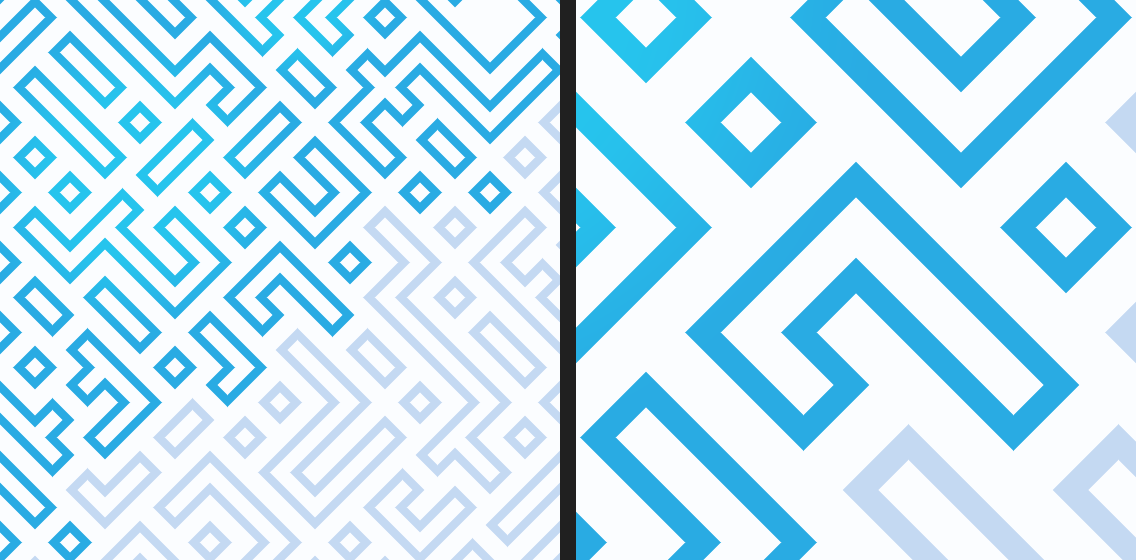
Left, the full canvas; right, a detail of the centre.
This pattern is drawn by a WebGL 1 fragment shader. Its source:

```glsl
precision highp float;
uniform vec2 u_resolution;

const float CELLS = 32.0;        // diagonal lattice steps across the canvas
const float STROKE_HALF = 0.17;  // half line width, in cells
const float STROKE_INSET = 0.043;
const vec3 PAPER = vec3(0.985, 0.992, 1.0);
const vec3 PALE = vec3(0.77, 0.85, 0.95);
const vec3 BLUE = vec3(0.16, 0.67, 0.89);
const vec3 CYAN = vec3(0.15, 0.77, 0.93);

float hash(vec2 p, float seed) {
  vec3 q = fract(vec3(p.xyx + seed) * 0.1031);
  q += dot(q, q.yzx + 33.33);
  return fract((q.x + q.y) * q.z);
}

vec2 toLattice(vec2 uv) {
  return vec2(uv.x + uv.y, uv.y - uv.x) * CELLS * 0.5;
}

vec2 toCanvas(vec2 cell) {
  return vec2(cell.x - cell.y, cell.x + cell.y) / CELLS;
}

// 1 for nodes above the wavy diagonal, 0 below it
float vividSide(vec2 node) {
  vec2 c = toCanvas(2.0 * node + 0.5);
  float border = 0.825 * c.x - 0.02 + 0.06 * sin(17.0 * c.x - 3.9);
  return step(border, c.y);
}

float strength(vec2 a, vec2 b) {
  return hash(a + b, 71.0);
}

// True if the link is among the two strongest of its node
bool preferred(vec2 node, float linkStrength) {
  float stronger = 0.0;
  vec2 dir = vec2(1.0, 0.0);
  for (int i = 0; i < 4; i++) {
    stronger += strength(node, node + dir) > linkStrength ? 1.0 : 0.0;
    dir = vec2(-dir.y, dir.x);
  }
  return stronger < 1.5;
}

// Mutual preference keeps every shape an unbranched path
bool linked(vec2 a, vec2 b) {
  float s = strength(a, b);
  if (hash(a + b, 213.0) > 0.87) return false;
  if (abs(vividSide(a) - vividSide(b)) > 0.5) return false;
  return preferred(a, s) && preferred(b, s);
}

// Some path ends give up their last cell to the shape ahead of them
vec2 retreat(vec2 node) {
  if (mod(node.x + node.y, 2.0) > 0.5 || hash(node, 137.0) > 0.6) return vec2(0.0);
  float degree = 0.0;
  vec2 pull = vec2(0.0);
  vec2 dir = vec2(1.0, 0.0);
  for (int i = 0; i < 4; i++) {
    if (linked(node, node + dir)) {
      degree += 1.0;
      pull += dir;
    }
    dir = vec2(-dir.y, dir.x);
  }
  return abs(degree - 1.0) < 0.5 ? -pull : vec2(0.0);
}

bool bridgeFilled(vec2 node, vec2 dir, vec2 nodeRetreat) {
  return dot(nodeRetreat, dir) > 0.5
      || linked(node, node + dir)
      || dot(retreat(node + dir), dir) < -0.5;
}

// Square-norm distance to a ray from the origin, giving mitred corners
float rayDistance(float across, float along, bool present) {
  return present ? max(abs(across), -along) : 1.0;
}

float glow(vec2 uv, vec2 centre, float radius) {
  return 1.0 - smoothstep(0.4 * radius, radius, length(uv - centre));
}

void main() {
  float size = min(u_resolution.x, u_resolution.y);
  vec2 uv = gl_FragCoord.xy / size;
  vec2 q = toLattice(uv);

  // Mirror around the nearest vertex: node at lower left, bridges beside it
  vec2 vertex = floor(q + 0.5);
  vec2 flip = 2.0 * mod(vertex, 2.0) - 1.0;
  vec2 p = (q - vertex) * flip;
  vec2 node = floor(vertex * 0.5);
  vec2 dx = vec2(flip.x, 0.0);
  vec2 dy = vec2(0.0, flip.y);

  // Fill state of the four cells around the vertex
  vec2 moved = retreat(node);
  bool core = dot(moved, moved) < 0.5;
  bool side = bridgeFilled(node, dx, moved);
  bool top = bridgeFilled(node, dy, moved);
  bool corner = core && side && top && linked(node + dx, node + dx + dy)
             && linked(node + dy, node + dx + dy);

  // Signed distance to the outline, negative inside
  float d = min(rayDistance(p.x, p.y, top != corner), rayDistance(p.x, -p.y, core != side));
  d = min(d, rayDistance(p.y, p.x, side != corner));
  d = min(d, rayDistance(p.y, -p.x, core != top));
  bool inside = p.x < 0.0 ? (p.y < 0.0 ? core : top) : (p.y < 0.0 ? side : corner);
  float band = abs((inside ? -d : d) + STROKE_INSET) - STROKE_HALF;

  // Colour follows the shape that owns the outline
  vec2 owner = core ? node : (side ? node + dx : node + dy);
  float shine = max(glow(uv, vec2(0.23, 0.68), 0.3), glow(uv, vec2(0.53, 1.0), 0.17));
  vec3 ink = mix(PALE, mix(BLUE, CYAN, shine), vividSide(owner));

  float pixel = CELLS * 0.7071 / size;
  float cover = 1.0 - smoothstep(-0.6 * pixel, 0.6 * pixel, band);
  gl_FragColor = vec4(mix(PAPER, ink, cover), 1.0);
}
```
